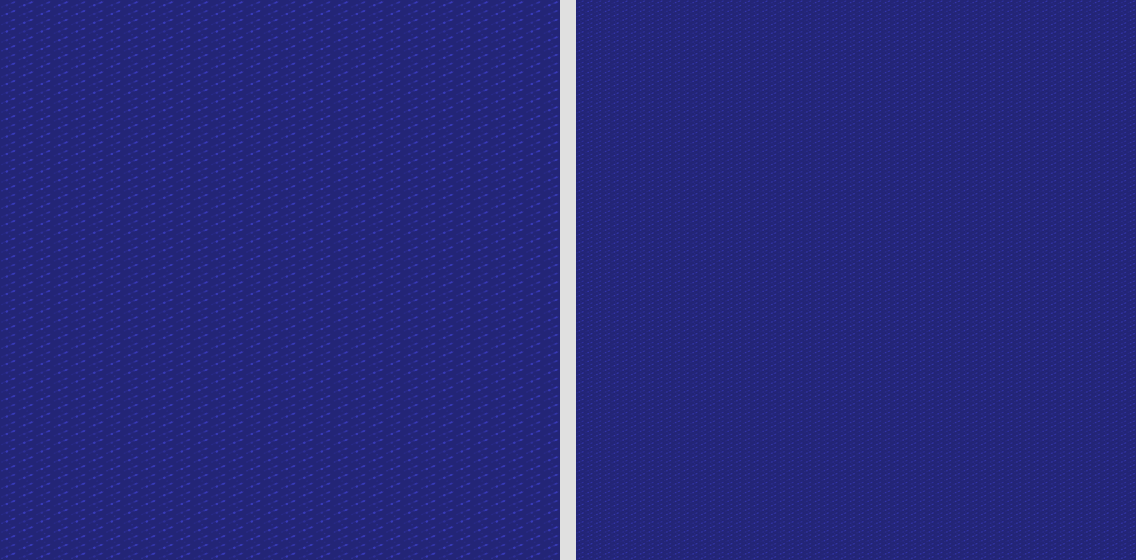
Left: one tile. Right: repeated 2 by 2.
Give the GLSL for this texture, as a WebGL 2 fragment shader.

```glsl
#version 300 es
precision highp float;
// Fine indigo twill: a grid of small cells, each holding a faint slanted
// thread with bright dots and dashes on it. Dots and dashes trade strength
// in a checker order, with slight wear from wrapping gradient noise.

uniform vec2 u_resolution;
out vec4 fragColor;

const float TAU = 6.2831853;
const vec2 REPEATS = vec2(32.0, 64.0);
const vec2 CELL = vec2(1.0, 0.5);   // cell size, in cell widths

const vec3 BASE = vec3(0.138, 0.146, 0.468);
const vec3 THREAD = vec3(0.162, 0.165, 0.540);
const vec3 FLECK = vec3(0.187, 0.195, 0.630);
const vec3 GLINT = vec3(0.222, 0.232, 0.735);

float hash(vec2 p) {
  vec3 q = fract(p.xyx * vec3(0.1031, 0.1030, 0.0973));
  q += dot(q, q.yzx + 33.33);
  return fract((q.x + q.y) * q.z);
}

// Dot product of a wrapped random gradient with the offset from its corner.
float corner(vec2 id, vec2 offset, vec2 period) {
  float angle = TAU * hash(mod(id, period));
  return dot(vec2(cos(angle), sin(angle)), offset);
}

float gradientNoise(vec2 p, vec2 period) {
  vec2 i = floor(p);
  vec2 f = p - i;
  vec2 w = f * f * f * (f * (f * 6.0 - 15.0) + 10.0);
  vec2 e = vec2(1.0, 0.0);
  float low = mix(corner(i, f, period), corner(i + e, f - e, period), w.x);
  float high = mix(corner(i + e.yx, f - e.yx, period),
                   corner(i + 1.0, f - 1.0, period), w.x);
  return mix(low, high, w.y);
}

float segmentDistance(vec2 p, vec2 halfSpan) {
  float along = clamp(dot(p, halfSpan) / dot(halfSpan, halfSpan), -1.0, 1.0);
  return length(p - halfSpan * along);
}

// One stroke repeated in every cell, its two strengths set as on a checker.
float stroke(vec2 cells, vec2 center, vec2 halfSpan, float radius,
             vec2 strengths, float soft) {
  vec2 q = cells - center;
  vec2 id = floor(q + 0.5);
  float d = segmentDistance((q - id) * CELL, halfSpan);
  float cover = 1.0 - smoothstep(radius - soft, radius + soft, d);
  return cover * mix(strengths.x, strengths.y, mod(id.x + id.y, 2.0));
}

void main() {
  vec2 uv = gl_FragCoord.xy / u_resolution;
  vec2 cells = uv * REPEATS;
  float soft = 0.55 * REPEATS.x / min(u_resolution.x, u_resolution.y);

  // Slight slanted wear, and livelier flecks near the top edge.
  float drift = gradientNoise(vec2(uv.x * 4.0, uv.y * 8.0 - uv.x * 3.0), vec2(4.0, 8.0));
  float lively = 0.96 + 0.04 * cos(TAU * (uv.y - 0.9)) + 0.04 * drift;

  // Faint slanted thread.
  float thread = stroke(cells, vec2(0.55, 0.55), vec2(0.34, 0.125), 0.038, vec2(0.95, 0.55), soft);

  // Short dashes and small dots.
  float fleck = stroke(cells, vec2(0.74, 0.69), vec2(0.07, 0.026), 0.044, vec2(1.0, 0.7), soft);
  fleck = max(fleck, stroke(cells, vec2(0.12, 0.20), vec2(0.01, 0.004), 0.042, vec2(0.8, 0.4), soft));
  fleck = max(fleck, stroke(cells, vec2(0.55, 0.02), vec2(0.01, 0.004), 0.038, vec2(0.3, 0.7), soft));

  // Brightest points.
  float glint = stroke(cells, vec2(0.39, 0.40), vec2(0.01, 0.004), 0.062, vec2(1.0, 0.45), soft);
  glint = max(glint, stroke(cells, vec2(0.78, 0.72), vec2(0.03, 0.011), 0.048, vec2(0.9, 0.5), soft));

  vec3 color = mix(BASE, THREAD, thread * 0.8);
  color = mix(color, FLECK, clamp(fleck * lively, 0.0, 1.0));
  color = mix(color, GLINT, clamp(glint * lively, 0.0, 1.0));
  fragColor = vec4(color, 1.0);
}
```
